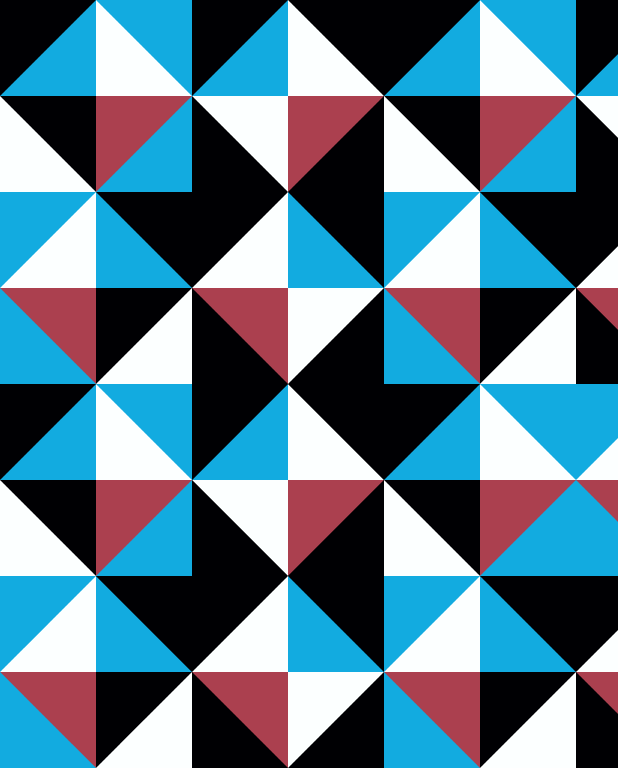
Reproduce this pattern procedurally as a WebGL 2 fragment shader.

```glsl
#version 300 es
precision highp float;
// Grid of quartered diamonds in black, blue, white and red, mirrored on alternate rows.

uniform vec2 u_resolution;
out vec4 fragColor;

const vec3 BLACK = vec3(0.0, 0.0, 0.01);
const vec3 BLUE  = vec3(0.07, 0.67, 0.88);
const vec3 WHITE = vec3(0.99, 1.0, 1.0);
const vec3 RED   = vec3(0.67, 0.25, 0.31);

// Colour at p, where each tile is one unit wide and holds one diamond.
vec3 diamondTiles(vec2 p) {
    vec2 tile = floor(p);
    vec2 q = fract(p) * 2.0 - 1.0;

    // Odd columns have plain black corners; one tile breaks the alternation.
    bool oddTile = tile == vec2(3.0, 1.0);
    bool plain = mod(tile.x, 2.0) > 0.5 && !oddTile;
    bool mirrored = mod(tile.y, 2.0) < 0.5 || oddTile;
    if (mirrored) q.x = -q.x;

    bool inside = abs(q.x) + abs(q.y) < 1.0;
    bool right = q.x > 0.0;

    // Upper quadrants, then lower quadrants.
    vec3 diamond = q.y > 0.0 ? (right ? WHITE : BLUE)
                             : (right ? RED : (plain ? WHITE : BLACK));
    vec3 corner = right ? BLUE : (q.y > 0.0 ? BLACK : WHITE);
    if (plain) corner = BLACK;
    return inside ? diamond : corner;
}

void main() {
    // Average a 4 x 4 grid of samples per pixel; four tiles fill the height.
    vec3 sum = vec3(0.0);
    for (int i = 0; i < 16; i++) {
        vec2 offset = (vec2(i % 4, i / 4) - 1.5) / 4.0;
        sum += diamondTiles((gl_FragCoord.xy + offset) * 4.0 / u_resolution.y);
    }
    fragColor = vec4(sum / 16.0, 1.0);
}
```
